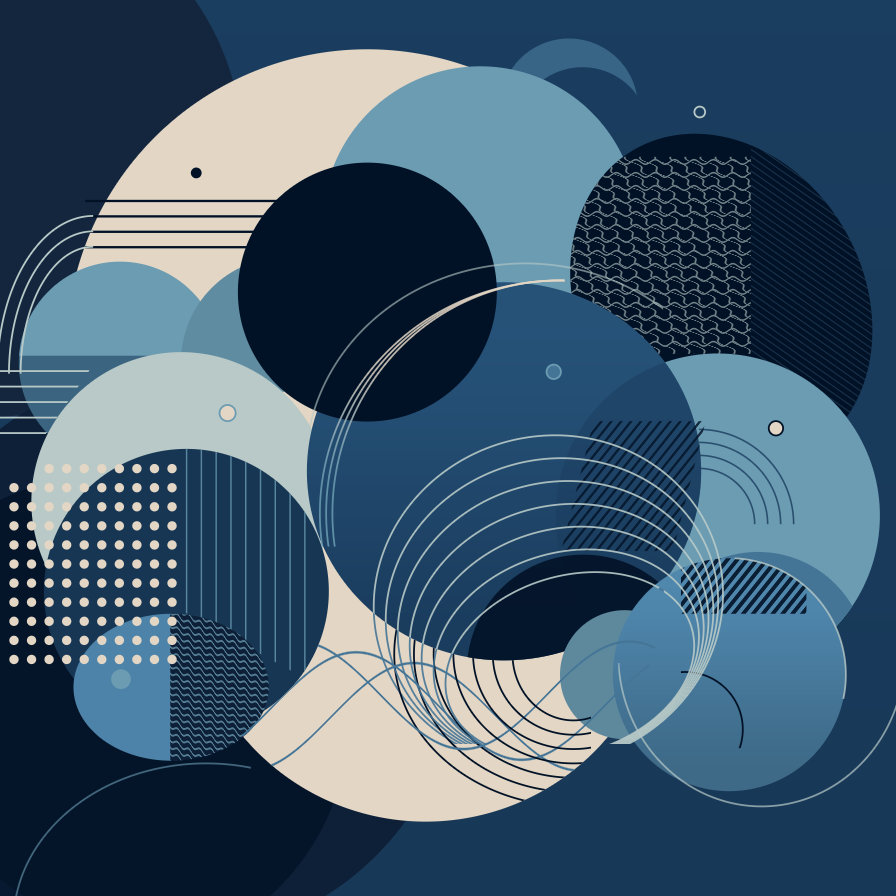
This background is drawn by a Shadertoy shader. Its source:

```glsl
const vec3 NAVY = vec3(.008, .07, .15);
const vec3 DEEP = vec3(.05, .125, .22);
const vec3 BLUE = vec3(.1, .235, .365);
const vec3 STEEL = vec3(.27, .46, .59);
const vec3 SKY = vec3(.42, .61, .7);
const vec3 MIST = vec3(.72, .79, .78);
const vec3 CREAM = vec3(.89, .84, .77);
float px; // pixel size in canvas units
vec2 p;
vec3 col;

float fill(float d) { return clamp(.5 - d / px, 0., 1.); }
float line(float d) { return fill(abs(d) - .001); }
float hatch(float t, float gap, float w) {
  return fill(abs(fract(t / gap) - .5) * gap - w);
}
float ring(float x, float y, float r) { return length(p - vec2(x, y)) - r; }
float disc(float x, float y, float r) { return fill(ring(x, y, r)); }
float ellipse(vec2 v, vec2 r) {
  float k = length(v / r);
  return k * (k - 1.) / max(length(v / (r * r)), .001);
}
float oval(float x, float y, float rx, float ry) {
  return ellipse(p - vec2(x, y), vec2(rx, ry));
}
vec2 turn(vec2 v, float a) {
  return mat2(cos(a), -sin(a), sin(a), cos(a)) * v;
}
float area(float x0, float y0, float x1, float y1) {
  vec2 d = max(vec2(x0, y0) - p, p - vec2(x1, y1));
  return fill(max(d.x, d.y));
}
void paint(vec3 ink, float amount) { col = mix(col, ink, amount); }
void bead(float x, float y, float r, vec3 inside, vec3 rim) {
  paint(inside, disc(x, y, r));
  paint(rim, line(ring(x, y, r)));
}

void mainImage(out vec4 fragColor, in vec2 fragCoord) {
  px = 1. / min(iResolution.x, iResolution.y);
  p = (fragCoord - .5 * iResolution.xy) * px + .5;
  // Backdrop
  col = BLUE * (.93 + .1 * p.y);
  paint(DEEP + .025, disc(-.026, .83, .297));
  paint(DEEP, disc(.195, .27, .318));
  paint(NAVY, .8 * disc(.12, .2, .27));
  // Upper discs
  paint(STEEL, .7 * fill(max(ring(.635, .88, .077), -ring(.65, .85, .075))));
  paint(CREAM, disc(.41, .609, .336));
  paint(SKY, disc(.536, .75, .176));
  // Dark netted disc
  float net = fill(ellipse(turn(p - vec2(.805, .664), -1.05), vec2(.195, .159)));
  paint(NAVY, net);
  float weave = hatch(p.x * .8 + p.y + .003 * sin(p.y * 430.), .0135, .0008);
  float rows = hatch(p.y + .0025 * sin(p.x * 290.), .0145, .0009);
  paint(MIST, net * .6 * max(rows, weave) * area(.6, .605, .838, .825));
  paint(STEEL, net * .3 * hatch(p.x * .7 + p.y, .008, .0008) * step(.838, p.x));
  // Left discs, cream base and ruled lines
  paint(mix(STEEL * .85, SKY, fill(.603 - p.y)), disc(.134, .595, .113));
  paint(SKY * .9, disc(.319, .596, .117));
  float base = disc(.475, .349, .266);
  paint(CREAM, base);
  float slope = p.y - 1.46 * p.x - .441;
  paint(MIST, fill(max(ring(.202, .44, .167), slope)));
  paint(MIST, hatch(p.y - .508, .0173, .001) * area(0., .51, .105, .595) * fill(-slope));
  paint(NAVY, hatch(p.y - .7155, .0172, .0013) * area(.095, .717, .31, .784));
  // Right pale disc with nested arcs
  float pale = disc(.801, .4245, .181);
  paint(SKY, pale);
  float reach = ring(.78, .415, .084);
  paint(BLUE, .8 * hatch(reach, .0145, .0009) * fill(abs(reach) - .034) * area(.78, .415, 1., 1.));
  paint(STEEL, pale * disc(.846, .262, .122));
  // Central disc, its shadow and the black disc
  float mid = fill(oval(.5625, .474, .22, .211));
  paint(mix(BLUE, vec3(.15, .32, .47), smoothstep(.25, .65, p.y)), mid);
  paint(BLUE, .5 * mid * pale);
  paint(NAVY, .9 * mid * disc(.651, .251, .13));
  float slant = p.x - p.y * .8, lean = .25 * p.y;
  paint(NAVY, .8 * hatch(slant, .011, .0017) * area(.53 + lean, .385, .655 + lean, .53));
  paint(NAVY, disc(.41, .674, .1445));
  // Lower right discs
  paint(SKY * .88, disc(.697, .247, .072));
  float low = ring(.814, .247, .13);
  paint(STEEL * mix(.9, 1.15, smoothstep(.12, .36, p.y)), fill(low));
  paint(NAVY, .9 * fill(low) * hatch(slant, .011, .0028) * area(.76, .315, .9, .38));
  paint(NAVY, line(ring(.765, .186, .064)) * area(.76, .165, .84, .26));
  paint(MIST, .8 * line(low) * area(.82, .22, 1., 1.));
  // Striped disc with the split ellipse
  float striped = disc(.208, .34, .159);
  paint(BLUE * .9, striped);
  paint(SKY, .8 * striped * hatch(p.x - .2, .0165, .0008) * area(.2, .43 - .55 * p.x, .35, .5));
  float split = fill(oval(.191, .233, .109, .082));
  paint(mix(STEEL * 1.12, DEEP, fill(.19 - p.x)), split);
  float grain = hatch(p.y + .6 * p.x + .002 * sin(p.x * 500.), .0075, .0011);
  paint(SKY, split * .75 * grain * step(.19, p.x));
  // Dot grid
  vec2 pitch = vec2(.0196, .0213), cell = (p - vec2(.0156, .264)) / pitch;
  vec2 id = clamp(floor(cell + .5), vec2(0), vec2(9, 10));
  float keep = 1. - step(9.5, id.y) * step(id.x, 1.5);
  paint(CREAM, keep * fill(length((cell - id) * pitch) - .0052));
  // Bends, fanned strands, swirls and waves
  float bare = base * (1. - mid) * (1. - striped);
  vec3 tint = mix(CREAM, SKY, smoothstep(.62, .45, p.y));
  for (float k = 0.; k < 7.; k++) {
    float few = step(k, 2.5);
    float bend = oval(.104, .583, .107 - .013 * k, .176 - .0172 * k);
    paint(MIST, few * line(bend) * area(0., .583, .104, 1.));
    float strand = oval(.625, .427, .268 - .007 * k, .26);
    paint(tint, few * .85 * line(strand) * area(.3, .39, .63, .7));
    vec2 v = turn(p - vec2(.612 + .004 * k, .33 - .012 * k), .3);
    float swirl = ellipse(v, vec2(.196, .183) - k * vec2(.009, .014));
    paint(mix(MIST, STEEL, bare), .9 * line(swirl) * step(.17, p.y));
    float hull = oval(.64, .27, .2 - .022 * k, .17 - .016 * k);
    paint(NAVY, bare * line(hull) * step(p.x, .66));
    float wave = p.y - .2 - .012 * k - .06 * sin(p.x * 17. + k * 1.1);
    paint(STEEL, few * bare * line(wave * .75));
  }
  // Long thin curves
  paint(MIST, .6 * line(oval(.586, .479, .245, .227)) * area(.3, .5, .74, .72));
  paint(SKY, .6 * line(oval(.23, -.03, .215, .178)) * area(0., 0., .28, 1.));
  paint(MIST, .7 * line(oval(.85, .27, .16, .17)) * area(.69, .09, 1., .26));
  // Scattered beads
  bead(.219, .807, .005, NAVY, NAVY);
  bead(.135, .242, .01, SKY, SKY);
  bead(.254, .539, .009, CREAM, SKY);
  bead(.618, .585, .008, STEEL, SKY);
  bead(.866, .522, .008, CREAM, NAVY);
  bead(.781, .875, .006, BLUE, MIST);
  fragColor = vec4(col, 1);
}
```
